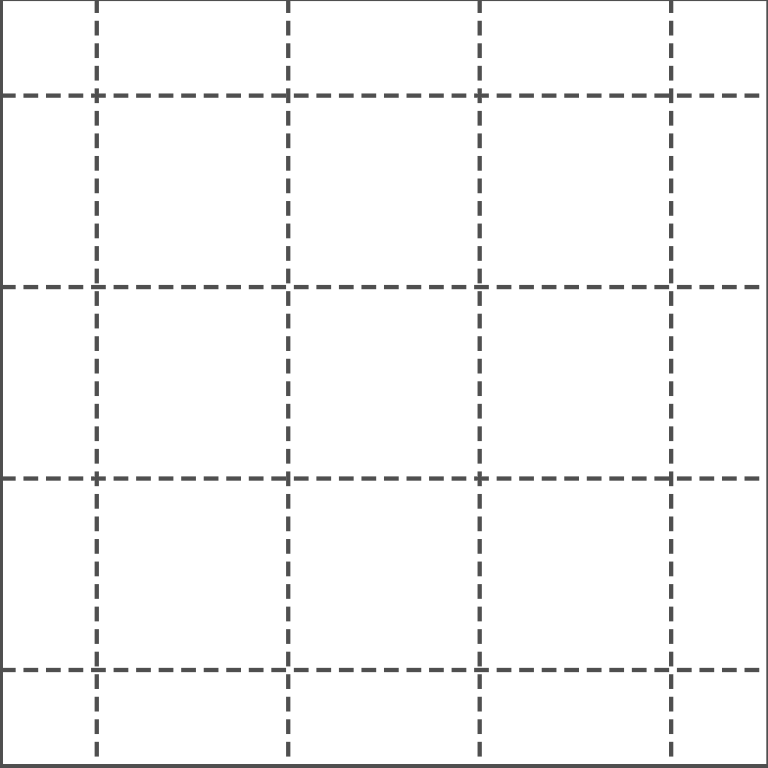
A Shadertoy shader for this pattern:

```glsl
// Square grid of dashed dark grey lines on white, with a thin uneven frame.
#define PITCH 0.2493
#define GRID_START vec2(0.1260, 0.1245)
#define LINE_WIDTH 0.0056
#define DASH_PITCH 0.02934
#define DASH_LENGTH 0.0192
#define DASH_START vec2(0.0012, -0.0023)
#define FRAME_LEFT_TOP vec2(0.0039, 0.0014)
#define FRAME_RIGHT_BOTTOM vec2(0.0022, 0.0052)
#define INK vec3(0.31)
#define PAPER vec3(1.0)

// Coverage of a signed distance, smoothed over one pixel.
vec2 coverage(vec2 dist, vec2 pixel) {
    return clamp(0.5 - dist / pixel, 0.0, 1.0);
}

// Distance to the nearest band centred on multiples of the pitch.
vec2 repeatedBand(vec2 position, float pitch, float width) {
    vec2 offset = mod(position + 0.5 * pitch, pitch) - 0.5 * pitch;
    return abs(offset) - 0.5 * width;
}

void mainImage(out vec4 fragColor, in vec2 fragCoord) {
    vec2 pixel = 1.0 / iResolution.xy;
    vec2 uv = fragCoord * pixel;
    uv.y = 1.0 - uv.y; // measure downwards from the top left

    // Grid lines: x holds the vertical lines, y the horizontal ones
    vec2 lines = coverage(repeatedBand(uv - GRID_START, PITCH, LINE_WIDTH), pixel);

    // Dashes along each axis cut the lines that run that way
    vec2 dashCentre = DASH_START + 0.5 * DASH_LENGTH;
    vec2 dashes = coverage(repeatedBand(uv - dashCentre, DASH_PITCH, DASH_LENGTH), pixel);
    vec2 dashed = lines * dashes.yx;

    // Solid frame with its own width on each side
    vec2 nearEdge = coverage(uv - FRAME_LEFT_TOP, pixel);
    vec2 farEdge = coverage(1.0 - uv - FRAME_RIGHT_BOTTOM, pixel);
    vec2 frame = max(nearEdge, farEdge);

    vec2 marks = max(dashed, frame);
    fragColor = vec4(mix(PAPER, INK, max(marks.x, marks.y)), 1.0);
}
```
